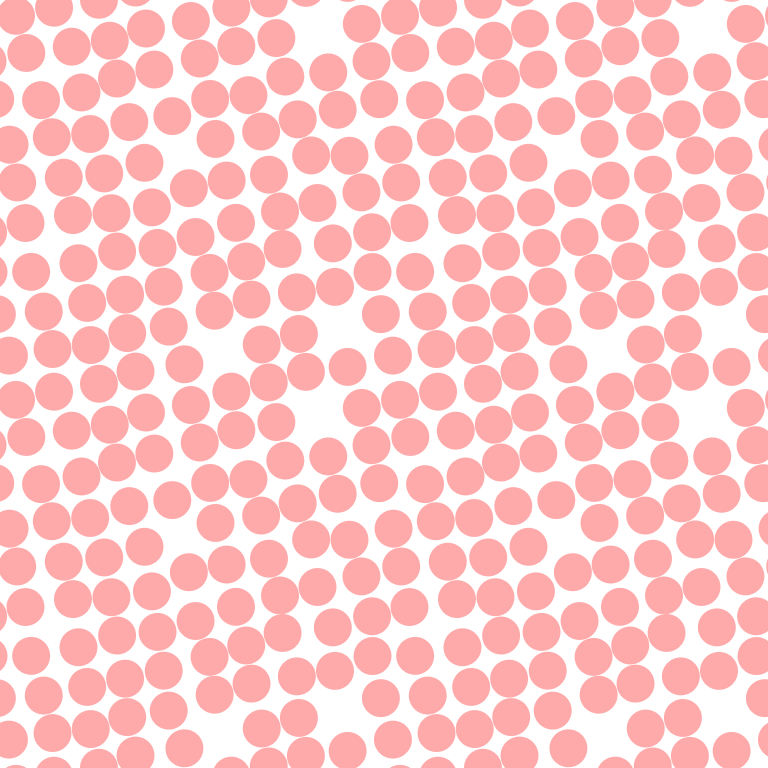
Write a WebGL 1 fragment shader that draws this pattern.

```glsl
precision highp float;
// Loosely packed pink discs on white, tiled twice across the canvas.
// A tilted square lattice closes on the tile after 85 cells; its sites are
// shifted by a slow wave and a hash, then pushed apart where discs collide.

uniform vec2 u_resolution;

const vec3 PAPER = vec3(1.0);
const vec3 PINK = vec3(1.0, 0.667, 0.667);

const float TAU = 6.2831853;
const float TILES = 2.0;                        // tiles across the canvas
const vec2 TILE_ORIGIN = vec2(0.464, 0.609);    // lattice origin in the tile
const mat2 LATTICE = mat2(9.0, -2.0, 2.0, 9.0); // tile units to cells
const float CELLS = 85.0;                       // determinant of LATTICE
const vec4 VACANT = vec4(0.0, 13.0, 20.0, 23.0);// ids of the empty sites

// Lengths below are in lattice cells.
const float RADIUS = 0.455;
const float MIN_SPACING = 0.925;
const float WAVE = 0.09;
const float JITTER = 0.13;

vec2 hash21(float n) {
    vec3 p = fract(vec3(n) * vec3(0.1031, 0.1030, 0.0973));
    p += dot(p, p.yzx + 33.33);
    return fract((p.xx + p.yz) * p.zy);
}

// The same id for every copy of a cell in the repeating tile.
float cellId(vec2 cell) {
    return floor(mod(cell.x + 47.0 * cell.y + 0.5, CELLS));
}

bool isVacant(vec2 cell) {
    return any(equal(vec4(cellId(cell)), VACANT));
}

vec2 quarterTurn(vec2 v) {
    return vec2(-v.y, v.x);
}

// Site before collisions are resolved.
vec2 looseSite(vec2 cell) {
    vec2 tile = cell * LATTICE / CELLS + TILE_ORIGIN;
    vec2 wave = sin(TAU * (tile.yx - vec2(0.25, 0.6)));
    vec2 jitter = 2.0 * hash21(cellId(cell) + 7.0) - 1.0;
    return cell + WAVE * wave + JITTER * jitter;
}

// Half of the move that separates a site from a neighbour that is too close.
vec2 separation(vec2 site, vec2 other) {
    vec2 away = site - other;
    float gap = max(length(away), 0.001);
    return 0.5 * max(MIN_SPACING - gap, 0.0) * away / gap;
}

// First relaxation pass over the four nearest neighbours.
vec2 relaxedSite(vec2 cell) {
    vec2 site = looseSite(cell);
    vec2 push = vec2(0.0);
    vec2 side = vec2(1.0, 0.0);
    for (int i = 0; i < 4; i++) {
        vec2 next = cell + side;
        if (!isVacant(next)) push += separation(site, looseSite(next));
        side = quarterTurn(side);
    }
    return site + push;
}

// Second pass, starting from the relaxed sites.
vec2 settledSite(vec2 cell) {
    vec2 site = relaxedSite(cell);
    vec2 push = vec2(0.0);
    vec2 side = vec2(1.0, 0.0);
    for (int i = 0; i < 4; i++) {
        vec2 next = cell + side;
        if (!isVacant(next)) push += separation(site, relaxedSite(next));
        side = quarterTurn(side);
    }
    return site + push;
}

// Signed distance to the closest disc, from the four surrounding sites.
float discDistance(vec2 p) {
    float nearest = 2.0;
    for (int y = 0; y < 2; y++) {
        for (int x = 0; x < 2; x++) {
            vec2 cell = floor(p) + vec2(float(x), float(y));
            if (!isVacant(cell)) {
                nearest = min(nearest, distance(p, settledSite(cell)));
            }
        }
    }
    return nearest - RADIUS;
}

void main() {
    float size = min(u_resolution.x, u_resolution.y);
    vec2 tile = TILES * gl_FragCoord.xy / size;
    float pixel = TILES * sqrt(CELLS) / size;

    float d = discDistance(LATTICE * (tile - TILE_ORIGIN));
    float coverage = clamp(0.5 - d / pixel, 0.0, 1.0);
    gl_FragColor = vec4(mix(PAPER, PINK, coverage), 1.0);
}
```
